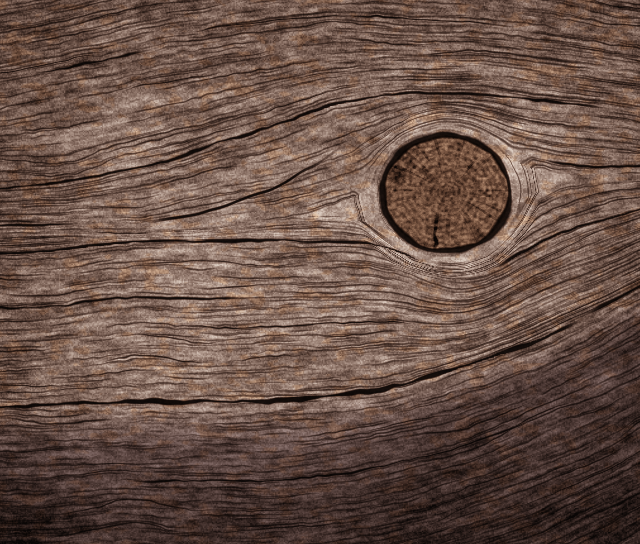
Write a Shadertoy shader that draws this texture.

```glsl
// Weathered timber whose grain parts around one round knot.
// Guide curves build a grain coordinate; fibres and cracks follow its levels,
// while rings and radial splits fill the knot.

const vec2 KNOT = vec2(0.820, 0.645);
const vec2 KNOT_SIZE = vec2(0.117, 0.107);
const float FIBRE_CONTRAST = 0.36;
const float CRACK_DEPTH = 0.88;
const vec3 WARM_TINT = vec3(1.06, 0.97, 0.85);
const vec3 SHADE_TINT = vec3(0.98, 1.0, 1.09);

// Each crack: grain level, left end, right end, half width
const vec4 CRACKS[12] = vec4[12](
  vec4(0, -.1, 1.09, .0046), vec4(.012, 1.05, 1.4, .0045),
  vec4(.28, -.1, .8, .003), vec4(.28, .88, 1.4, .0026),
  vec4(.5, -.1, 1.13, .003), vec4(.18, -.1, .47, .0024),
  vec4(.68, .04, .29, .0024), vec4(.7, .33, .95, .002),
  vec4(.385, -.1, .16, .0026), vec4(.38, .97, 1.4, .002),
  vec4(-.145, .22, 1, .0018), vec4(.13, .3, .78, .0015));

float hash(vec2 p) {
  vec3 q = fract(p.xyx * vec3(.1031, .103, .0973));
  q += dot(q, q.yzx + 33.33);
  return fract((q.x + q.y) * q.z);
}

float noise(vec2 p) {
  vec2 i = floor(p), f = fract(p);
  f *= f * (3.0 - 2.0 * f);
  return mix(mix(hash(i), hash(i + vec2(1, 0)), f.x),
             mix(hash(i + vec2(0, 1)), hash(i + 1.0), f.x), f.y);
}

float fbm(vec2 p) {
  return .55 * noise(p) + .3 * noise(p * 2.1 + 7.3) + .15 * noise(p * 4.3 + 2.9);
}

float bump(float x, float centre, float width) {
  float d = (x - centre) / width;
  return exp(-d * d);
}

float blob(vec2 p, float x, float y, float w, float h) {
  return bump(p.x, x, w) * bump(p.y, y, h);
}

float band(float y, float lo, float hi) { return clamp((y - lo) / (hi - lo), 0.0, 1.0); }

float fade(float lo, float hi, float x) { return 1.0 - smoothstep(lo, hi, x); }

// Continuous across-grain coordinate, stretched between guide curves
float grainLevel(vec2 p) {
  float x = p.x, rise = max(x - .8, 0.0), lift = max(x - .44, 0.0);
  float seam = .253 + .008 * smoothstep(0.0, .2, x) + .38 * lift * lift;
  float under = .533 + .025 * smoothstep(0.0, .3, x)
              - .065 * bump(x, .86, .12) + .4 * rise * rise;
  float over = .646 + .183 * bump(x, .78, x < .78 ? .45 : .8);
  float top = .8 + .15 * bump(x, .62, x < .62 ? .6 : .9);
  float middle = .57 + .11 * smoothstep(.2, 1.2, x);
  float eye = .11 * bump(x, KNOT.x, .13);
  return .28 * band(p.y, seam, under) + .08 * band(p.y, under, middle - eye)
       + .14 * band(p.y, middle + eye, over) + .18 * band(p.y, over, top)
       + min(p.y - seam, 0.0) + max(p.y - top, 0.0);
}

// One broken hairline crack in each row of grain
float hairlines(float x, float v, float rows, float slope, float px) {
  float y = v * rows + .8 * noise(vec2(x * 8.0, v * 12.0)), id = floor(y);
  float gate = smoothstep(.45, .8, noise(vec2(x * (3.0 + rows * .11) + id * 3.7, id * 5.3)));
  float d = abs(fract(y) - .25 - .5 * hash(vec2(id, rows))) / (rows * slope);
  return gate * fade(0.0, .001 * gate + px, d) * fade(2.2, 4.0, slope);
}

// Rings, radial splits, dark pith and notch
float knotTone(vec2 q, float r) {
  float rings = sin(6.283 * (r * 10.0 + 1.6 * fbm(q * 4.0)));
  float tone = .43 + .05 * rings + .5 * (fbm(q * 20.0) - .5);
  float rays = noise(q / max(r, .01) * 13.0 + r * 1.5);
  tone -= .13 * smoothstep(.7, .85, rays) * smoothstep(.15, .6, r) + .1 * exp(-r * r * 9.0);
  float split = abs(q.x + .17 + .08 * (noise(q * 7.0) - .5));
  tone -= .32 * fade(.01, .045, split) * fade(-.5, -.25, q.y);
  return tone - .3 * blob(q, -.77, .3, .1, .15);
}

void mainImage(out vec4 fragColor, in vec2 fragCoord) {
  vec2 p = fragCoord / iResolution.y;
  float px = 1.0 / iResolution.y;
  vec2 q = (p - KNOT) / KNOT_SIZE;
  float r = length(q) + .06 * (fbm(q * 3.0) - .5);

  // Grain direction, wrapping into a collar beside the knot
  float v = grainLevel(p) + .01 * (fbm(p * vec2(10, 14)) - .5);
  float slope = clamp(length(vec2(dFdx(v), dFdy(v))) / px, .35, 4.0);
  v += .003 * (noise(p * 65.0) - .5);
  float flow = mix(v, .36 + .13 * (r - 1.0), fade(1.08, 1.5, r));

  // Broad light and shade
  float shade = fade(-.1, .01, v);
  float tone = .53 - .16 * shade - .1 * fade(0.0, .2, p.y)
    - .07 * shade * smoothstep(.5, .9, p.x) - .07 * smoothstep(.8, 1.0, p.y)
    - .08 * fade(0.0, .25, p.x) - .04 * smoothstep(1.0, 1.17, p.x)
    + .08 * blob(p, .56, .5, .38, .22) + .12 * blob(p, .97, .69, .09, .05)
    + .08 * blob(p, .63, .61, .06, .05) + .1 * blob(p, 1.1, .31, .05, .03)
    - .10 * blob(p, .526, .52, .06, .035)
    + .2 * noise(q * 3.0) * bump(r, 1.22, .2) + .1 * (fbm(p * vec2(5, 9)) - .5);

  // Fibres, cross ripples and hairlines
  float fibre = .5 * noise(vec2(p.x * 14.0, flow * 130.0))
              + .5 * noise(vec2(p.x * 45.0, flow * 290.0));
  float ripple = fbm(vec2(p.x * 60.0 + p.y * 20.0, p.y * 100.0));
  float detail = FIBRE_CONTRAST * (fibre - .5) + .28 * (ripple - .5)
               + .2 * (noise(p * 430.0) - .5);
  tone += detail * mix(1.0, .7, shade);
  float crack = 0.0;
  for (float i = 0.0; i < 4.0; i++)
    crack = max(crack, (.8 - .1 * i) * hairlines(p.x, flow, 26.0 * pow(1.7, i), slope, px));

  // Long cracks with tapered ends and ragged widths
  for (int i = 0; i < 12; i++) {
    vec4 c = CRACKS[i];
    float ends = smoothstep(c.y, c.y + .06, p.x) * fade(c.z - .06, c.z, p.x);
    float width = c.w * ends * (.35 + .9 * noise(vec2(p.x * 20.0, c.x * 90.0)));
    crack = max(crack, ends * fade(width - px, width + px, abs(v - c.x) / slope));
  }
  float t = max(p.x - .24, 0.0);
  float branch = abs(p.y - .592 - .9 * t * t + .008 * (noise(p.xx * 18.0) - .5));
  crack = max(crack, fade(.001, .0025 + px, branch)
        * smoothstep(.25, .32, p.x) * fade(.53, .66, p.x));
  tone *= 1.0 - CRACK_DEPTH * crack * smoothstep(1.0, 1.15, r);

  // Knot disc and its uneven dark rim
  float inside = fade(.97, 1.01, r);
  tone = mix(tone, knotTone(q, r), inside);
  float rim = .07 * noise(q * 4.0) + .02 * abs(q.x);
  tone *= 1.0 - .85 * fade(rim * .5, rim + .02, abs(r - 1.0));

  // Brown ramp, rusty flecks and a cooler shaded edge
  tone = clamp(tone, .035, .85);
  vec3 colour = tone * vec3(1, .62 + .36 * tone, .48 + .46 * tone);
  float rust = smoothstep(.54, .75, fbm(p * vec2(40, 70) + 11.0));
  colour *= mix(vec3(1), WARM_TINT, max(inside, .8 * rust));
  fragColor = vec4(colour * mix(vec3(1), SHADE_TINT, shade), 1);
}
```
